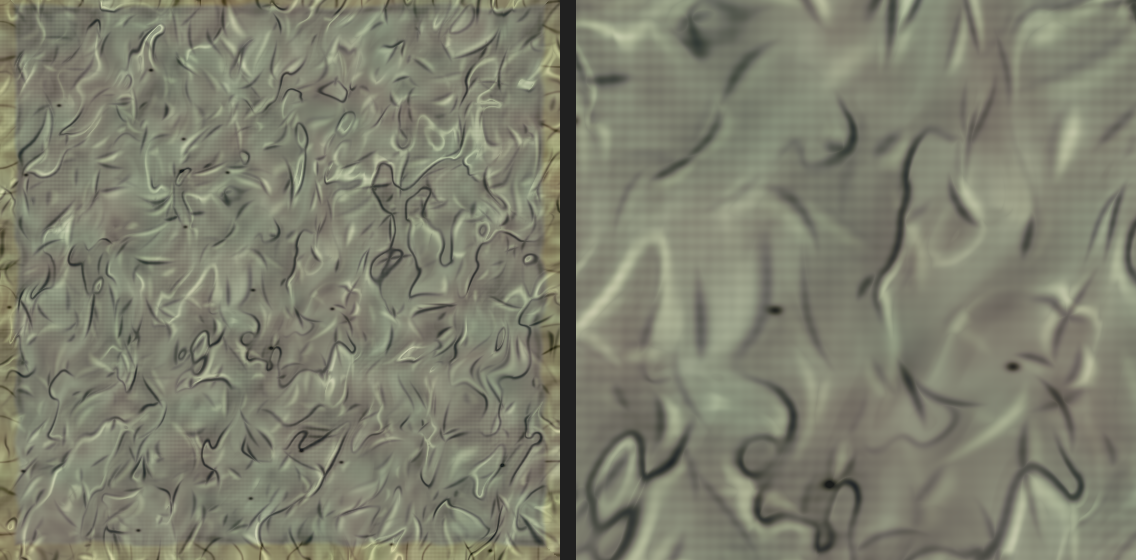
Left, the full canvas; right, a detail of the centre.
Reproduce this texture procedurally as a WebGL 1 fragment shader.

```glsl
precision highp float;
uniform vec2 u_resolution;

#define COARSE_CELLS 18.0
#define FINE_CELLS 27.0
#define FOLD_SCALE 0.85
#define CREASE_WIDTH 0.0028
#define CREASE_DEPTH 0.28
#define RIDGE_LIGHT 0.2
#define FACET_SHADE 0.07
#define MAIN_ANGLE 1.1
#define WARP 0.017
#define WEAVE_LINES 140.0
#define WEAVE_DEPTH 0.021
#define FRAME_WIDTH 0.031

vec2 hash2(vec2 p) {
  vec3 q = fract(p.xyx * vec3(0.1031, 0.1030, 0.0973));
  q += dot(q, q.yzx + 33.33);
  return fract((q.xx + q.yz) * q.zy);
}

float noise(vec2 p) {
  vec2 cell = floor(p), f = fract(p);
  f = f * f * (3.0 - 2.0 * f);
  float low = mix(hash2(cell).x, hash2(cell + vec2(1.0, 0.0)).x, f.x);
  float high = mix(hash2(cell + vec2(0.0, 1.0)).x, hash2(cell + 1.0).x, f.x);
  return mix(low, high, f.y);
}

float signedNoise(vec2 p) { return 2.0 * noise(p) - 1.0; }
float bell(float x) { return exp(-x * x); }
float ramp(float low, float high, float x) { return clamp((x - low) / (high - low), 0.0, 1.0); }

// Coordinates stretched along the main direction
vec2 grain(vec2 p) { return vec2(dot(p, vec2(0.9, -0.45)) * 30.0, dot(p, vec2(0.45, 0.9)) * 17.0); }

// Profile at signed distance y: x = dark crease, y = bright ridge, z = facet slope
vec3 profile(float y, float width) {
  float reach = 4.5 * width;
  return vec3(bell(y / width), bell((y - 2.3 * width) / (1.4 * width)), y / reach * bell(y / reach));
}

float foldHeight(vec2 p) {
  vec2 g = grain(p) * FOLD_SCALE;
  return signedNoise(g + 41.0) + 0.45 * signedNoise(g * 1.9 + 67.0);
}

// Long wavy creases along the zero line of a height field, broken into pieces
vec3 folds(vec2 p) {
  vec2 e = vec2(0.002, 0.0);
  float h = foldHeight(p);
  vec2 slope = vec2(foldHeight(p + e.xy) - h, foldHeight(p + e.yx) - h) / e.x;
  float dark = smoothstep(0.3, 0.9, noise(p * 24.0 + 151.0));
  float light = smoothstep(0.35, 0.95, noise(p * 22.0 + 181.0));
  return profile(h / max(length(slope), 11.0), CREASE_WIDTH) * vec3(dark, light, 0.9);
}

// Scattered bent strokes
vec3 strokes(vec2 p, float cells, float seed) {
  vec3 relief = vec3(0.0);
  vec2 home = floor(p * cells);
  for (int j = -1; j <= 1; j++) {
    for (int i = -1; i <= 1; i++) {
      vec2 id = home + vec2(float(i), float(j));
      vec2 shape = hash2(id + seed + 71.0);
      vec2 strength = hash2(id + seed + 137.0);
      vec2 turn = hash2(id + seed + 211.0);
      float angle = MAIN_ANGLE + 1.1 * signedNoise(id * 0.35 + seed) + 1.5 * (turn.x - 0.5);
      vec2 along = vec2(cos(angle), sin(angle));
      vec2 d = p - (id + hash2(id + seed)) / cells;
      float halfLength = mix(0.3, 0.9, shape.x) / cells;
      float t = dot(d, along) / halfLength;
      float y = dot(d, vec2(along.y, -along.x)) + (shape.y - 0.5) * 0.6 * halfLength * t * t;
      y *= turn.y < 0.65 ? 1.0 : -1.0;
      float taper = 1.0 - smoothstep(0.2, 1.0, abs(t));
      vec3 mark = taper * profile(y, CREASE_WIDTH * mix(0.7, 1.2, taper));
      relief.xy = max(relief.xy, mark.xy * strength * strength);
      relief.z += mark.z * (0.4 + 0.6 * strength.x);
    }
  }
  return relief;
}

// Sparse tiny dark holes
float pits(vec2 p) {
  vec2 id = floor(p * 14.0);
  vec2 d = fract(p * 14.0) - mix(vec2(0.2), vec2(0.8), hash2(id + 303.0));
  return step(0.9, hash2(id + 409.0).x) * bell(length(d * vec2(1.0, 1.5)) / 0.06);
}

vec3 toneColor(float tone) {
  vec3 color = mix(vec3(0.10, 0.11, 0.10), vec3(0.29, 0.29, 0.24), ramp(0.10, 0.29, tone));
  color = mix(color, vec3(0.43, 0.42, 0.38), ramp(0.29, 0.42, tone));
  color = mix(color, vec3(0.49, 0.49, 0.43), ramp(0.42, 0.49, tone));
  color = mix(color, vec3(0.55, 0.57, 0.49), ramp(0.49, 0.57, tone));
  color = mix(color, vec3(0.67, 0.70, 0.60), ramp(0.57, 0.70, tone));
  return mix(color, vec3(0.85, 0.86, 0.77), ramp(0.70, 0.86, tone));
}

void main() {
  vec2 uv = gl_FragCoord.xy / u_resolution;
  vec2 p = uv + WARP * vec2(signedNoise(uv * 15.0), signedNoise(uv * 15.0 + 57.0));
  // Mottled ground, relief and weave
  float tone = 0.503 + 0.06 * signedNoise(grain(p)) + 0.04 * signedNoise(grain(p) * 2.3 + 19.0);
  vec3 coarse = strokes(p, COARSE_CELLS, 11.0);
  vec3 fine = strokes(p, FINE_CELLS, 523.0);
  vec3 fold = folds(p);
  vec2 marks = max(fold.xy, max(coarse.xy, 0.7 * fine.xy));
  tone += FACET_SHADE * (coarse.z + 0.5 * fine.z + fold.z);
  tone += RIDGE_LIGHT * marks.y * (1.0 - marks.x) - CREASE_DEPTH * marks.x - 0.38 * pits(uv);
  float weave = sin(6.2832 * WEAVE_LINES * uv.y) + 0.4 * sin(6.2832 * WEAVE_LINES * uv.x);
  tone += WEAVE_DEPTH * weave * noise(uv * 9.0 + 83.0);
  // Broken pale frame with cross streaks and a dark inner line
  float side = min(uv.x, 1.0 - uv.x), level = min(uv.y, 1.0 - uv.y + 0.018);
  float edge = min(side, level) + 0.007 * signedNoise(uv * 24.0 + 31.0);
  float frame = 1.0 - smoothstep(FRAME_WIDTH - 0.008, FRAME_WIDTH + 0.004, edge);
  float run = side < level ? uv.y : uv.x;
  float tick = fract(run * 17.0 + 0.8 * noise(uv * 21.0)) - 0.5;
  float streak = signedNoise(vec2(run * 65.0, edge * 22.0 + 5.0));
  tone += frame * (0.025 + 0.09 * streak - 0.25 * bell(tick / 0.05) * noise(uv * 13.0));
  tone -= 0.12 * bell((edge - FRAME_WIDTH - 0.006) / 0.006) * noise(uv * 18.0 + 7.0);
  // Mauve to green drift, cool creases, warm ridges and frame
  vec3 color = toneColor(tone) + vec3(0.012, -0.009, -0.002) * signedNoise(p * 19.0 + 97.0);
  color += vec3(-0.012, 0.0, 0.025) * marks.x + vec3(0.015, 0.01, -0.012) * marks.y;
  color += vec3(0.035, 0.012, -0.05) * frame * (0.35 + 0.9 * noise(uv * 11.0 + 61.0));
  gl_FragColor = vec4(clamp(color, 0.0, 1.0), 1.0);
}
```
